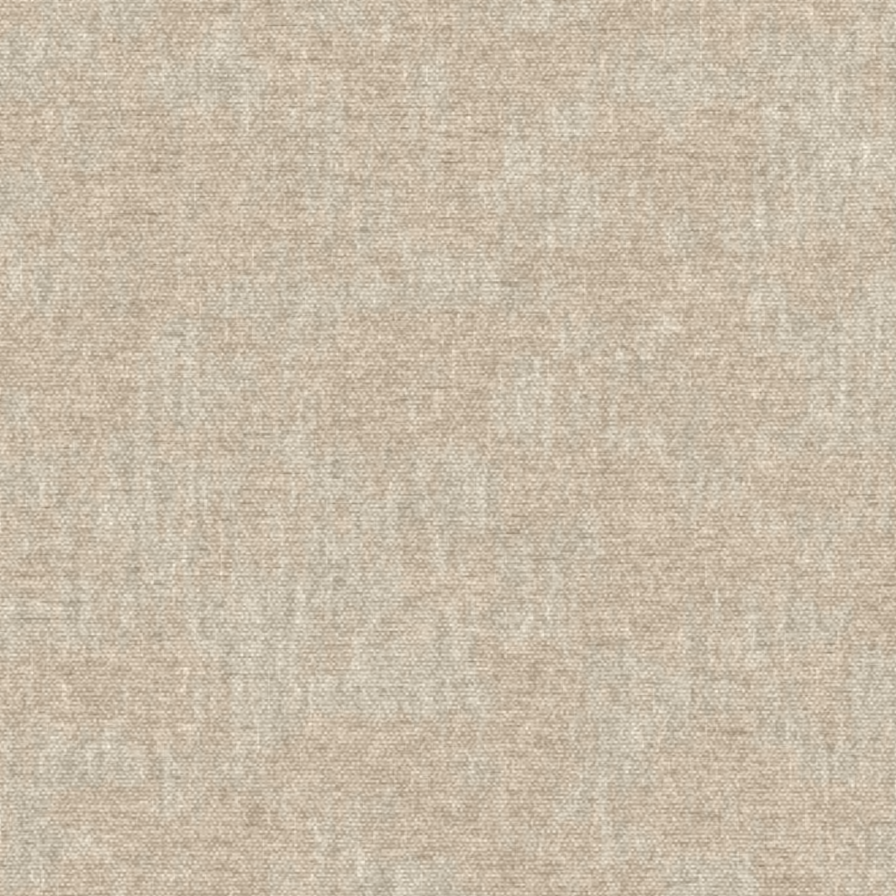
A WebGL 2 fragment shader for this texture:

```glsl
#version 300 es
precision highp float;
// Fine linen cloth: a plain weave of tiny staggered stitches, roughened by fibre grain.
// Boxy noise mottles it softly in tan and sage; stretched noise adds upright streaks,
// thread unevenness and scattered pale or dark slubs.

uniform vec2 u_resolution;
out vec4 fragColor;

const float PI = 3.14159265;

float hash(ivec2 cell, int seed) {
    uvec2 q = uvec2(cell + 4096) * uvec2(1597334673u, 3812015801u);
    uint h = (q.x ^ q.y ^ (uint(seed) * 668265263u)) * 1597334673u;
    h = (h ^ (h >> 15)) * 2246822519u;
    h ^= h >> 13;
    return float(h >> 8) / 16777216.0;
}

// Value noise, 0 to 1; a steepness above 1 flattens the cells into boxes.
float noise(vec2 p, float steepness, int seed) {
    ivec2 cell = ivec2(floor(p));
    vec2 f = clamp((fract(p) - 0.5) * steepness + 0.5, 0.0, 1.0);
    f = f * f * (3.0 - 2.0 * f);
    float low = mix(hash(cell, seed), hash(cell + ivec2(1, 0), seed), f.x);
    float high = mix(hash(cell + ivec2(0, 1), seed), hash(cell + ivec2(1, 1), seed), f.x);
    return mix(low, high, f.y);
}

// Rows of weft broken into staggered stitches, about -1 to 1.
float plainWeave(vec2 uv) {
    vec2 p = uv * vec2(310.0, 208.0);
    p.y += 0.5 * noise(uv * vec2(14.0, 12.0), 1.0, 1);
    p.x += 1.5 * noise(uv * vec2(30.0, 60.0), 1.0, 2);
    float rows = cos(2.0 * PI * p.y);
    float stitches = cos(PI * p.x) * cos(PI * p.y);
    return 0.5 * rows + 0.62 * stitches;
}

// Share of sage yarn: ragged rectangles in several sizes.
float sagePatches(vec2 uv) {
    vec2 ragged = uv + 0.014 * (vec2(noise(uv * vec2(40.0, 110.0), 1.0, 3),
                                     noise(uv * vec2(110.0, 40.0), 1.0, 4)) - 0.5);
    float field = 0.38 * noise(ragged * vec2(10.0, 13.0), 2.0, 5)
                + 0.32 * noise(ragged * vec2(18.0, 25.0) + 0.4, 2.0, 6)
                + 0.30 * noise(uv * vec2(95.0, 22.0), 1.0, 7);
    return smoothstep(0.38, 0.74, field);
}

void main() {
    vec2 uv = gl_FragCoord.xy / u_resolution;
    float sage = sagePatches(uv);

    // Weave and fibre grain
    float tone = 0.066 * plainWeave(uv);
    tone += 0.17 * (noise(uv * vec2(330.0, 390.0), 1.0, 8) - 0.5);
    tone += 0.035 * (noise(uv * vec2(150.0, 150.0), 1.0, 9) - 0.5);

    // Uneven threads: upright in the sage, level in the tan
    float upright = noise(uv * vec2(150.0, 22.0), 1.0, 10) - 0.5;
    float level = noise(uv * vec2(28.0, 205.0), 1.0, 11) - 0.5;
    tone += upright * mix(0.035, 0.085, sage);
    tone += level * mix(0.065, 0.03, sage);

    // Slubs: pale upright flecks, dark level gaps
    float paleFleck = smoothstep(0.80, 0.98, noise(uv * vec2(170.0, 48.0), 1.0, 12));
    float darkGap = smoothstep(0.82, 0.98, noise(uv * vec2(40.0, 210.0), 1.0, 13));
    tone += 0.06 * paleFleck - 0.065 * darkGap;

    vec3 tanYarn = vec3(0.787, 0.724, 0.642);
    vec3 sageYarn = vec3(0.788, 0.752, 0.682);
    vec3 cloth = mix(tanYarn, sageYarn, sage) + tone * vec3(0.98, 1.0, 1.02);
    fragColor = vec4(clamp(cloth, 0.0, 1.0), 1.0);
}
```
